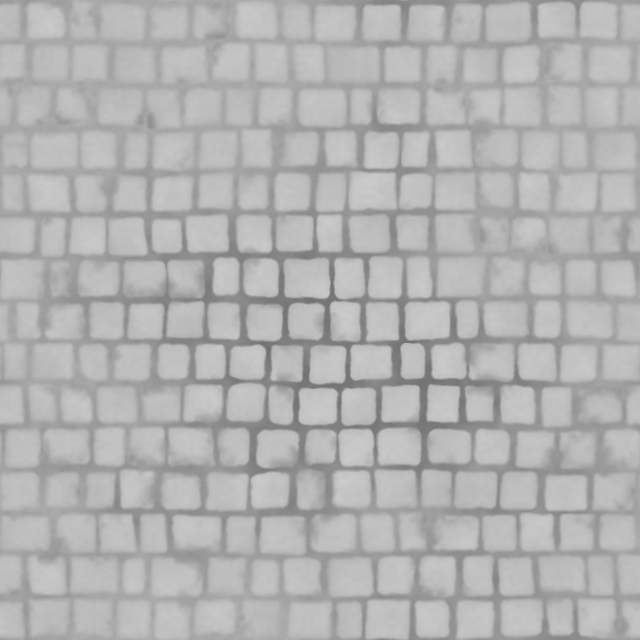
Give the GLSL for this texture, as a Shadertoy shader.

```glsl
#define ROWS 15.0
#define MIN_COLUMNS 15.0
#define EDGE_JITTER 0.19
#define JOINT_HALF 0.0046
#define CORNER 0.0085
#define RAGGED 0.0062
#define WARP 0.0075
#define STONE_DULL vec3(0.725, 0.724, 0.725)
#define STONE_PALE vec3(0.785, 0.782, 0.785)
#define JOINT_DARK vec3(0.465)
#define JOINT_DUSTY vec3(0.655)

float hash(vec2 p) {
    return fract(sin(dot(p, vec2(127.1, 311.7))) * 43758.5453);
}

// Value noise that wraps after the given number of cells
float noise(vec2 uv, float cells) {
    vec2 p = uv * cells;
    vec2 i = floor(p);
    vec2 f = p - i;
    f = f * f * (3.0 - 2.0 * f);
    vec2 a = mod(i, cells);
    vec2 b = mod(i + 1.0, cells);
    return mix(mix(hash(a + cells), hash(vec2(b.x, a.y) + cells), f.x),
               mix(hash(vec2(a.x, b.y) + cells), hash(b + cells), f.x), f.y);
}

float fbm(vec2 uv, float cells) {
    float sum = 0.0;
    float weight = 0.53;
    for (int k = 0; k < 4; k++) {
        sum += weight * noise(uv, cells);
        cells *= 2.0;
        weight *= 0.5;
    }
    return sum;
}

// Sideways shift of the joint left of a column
float jointShift(float column, float row, float columns) {
    return EDGE_JITTER * (2.0 * hash(vec2(mod(column, columns), row + 40.0)) - 1.0);
}

float roundedBox(vec2 p, vec2 halfSize, float radius) {
    vec2 q = abs(p) - halfSize + radius;
    return length(max(q, 0.0)) + min(max(q.x, q.y), 0.0) - radius;
}

// Distance to the stone around p; id identifies the stone, local is 0 at its centre
float stoneDistance(vec2 p, out vec2 id, out vec2 local) {
    float row = floor(p.y * ROWS);
    float rowId = mod(row, ROWS);
    float columns = MIN_COLUMNS + step(0.5, hash(vec2(rowId, 7.0)));
    float offset = hash(vec2(rowId, 19.0));
    float x = p.x * columns + offset;
    float column = floor(x);
    if (x < column + jointShift(column, rowId, columns)) column -= 1.0;
    else if (x > column + 1.0 + jointShift(column + 1.0, rowId, columns)) column += 1.0;

    id = vec2(mod(column, columns), rowId);
    float left = column + jointShift(column, rowId, columns) - offset;
    float right = column + 1.0 + jointShift(column + 1.0, rowId, columns) - offset;
    vec2 low = vec2(left / columns, row / ROWS);
    vec2 high = vec2(right / columns, (row + 1.0) / ROWS);

    // Uneven inset on every side
    low += JOINT_HALF * (0.5 + vec2(hash(id + 3.1), hash(id + 5.7)));
    high -= JOINT_HALF * (0.5 + vec2(hash(id + 8.3), hash(id + 11.9)));
    vec2 halfSize = 0.5 * (high - low);
    local = p - 0.5 * (low + high);
    float radius = CORNER * (0.6 + 0.8 * hash(id + 14.2));
    local.x += local.y * 0.12 * (hash(id + 17.0) - 0.5);
    return roundedBox(local, halfSize, radius);
}

void mainImage(out vec4 fragColor, in vec2 fragCoord) {
    vec2 uv = fragCoord / iResolution.xy;

    // Wavy courses and chipped edges
    vec2 sway = vec2(noise(uv, 9.0), noise(uv + 0.37, 8.0)) - 0.5;
    vec2 id, local;
    float d = stoneDistance(uv + WARP * sway, id, local);
    d += RAGGED * (fbm(uv, 52.0) - 0.5);

    // Dust fills the joints everywhere except in the open patches
    float centre = (0.5 - 0.5 * cos(6.2832 * (uv.x - 0.05))) * (0.5 - 0.5 * cos(6.2832 * uv.y));
    float openness = smoothstep(0.3, 0.85, 0.75 * fbm(uv, 5.0) + 0.42 * centre);
    openness *= 0.65 + 0.5 * noise(uv, 22.0);

    // Stone tone: own shade, slight tilt, clouds
    float shade = hash(id + 23.0);
    vec2 tilt = vec2(hash(id + 29.0), hash(id + 31.0)) - 0.5;
    float tone = 0.42 + 0.5 * (shade - 0.5) + 0.35 * openness;
    tone += 14.0 * dot(tilt, local) + 1.0 * (fbm(uv, 26.0) - 0.5);
    vec3 stone = mix(STONE_DULL, STONE_PALE, clamp(tone, -0.3, 1.3));
    stone += 0.018 * (noise(uv, 150.0) - 0.5);

    // Dirty rim and stained corners
    float rim = smoothstep(-0.012, 0.001, d);
    float stain = smoothstep(0.56, 0.8, fbm(uv + 0.61, 19.0));
    stone -= 0.03 * rim + 0.13 * stain * smoothstep(-0.024, 0.0, d);

    // Joint mortar with fine grit
    vec3 joint = mix(JOINT_DUSTY, JOINT_DARK, clamp(openness, 0.0, 1.0));
    joint += 0.07 * (fbm(uv + 0.23, 70.0) - 0.5);

    float softness = mix(0.0036, 0.0013, clamp(openness, 0.0, 1.0)) + 0.7 / iResolution.y;
    vec3 color = mix(stone, joint, smoothstep(-softness, softness, d));
    fragColor = vec4(color, 1.0);
}
```
